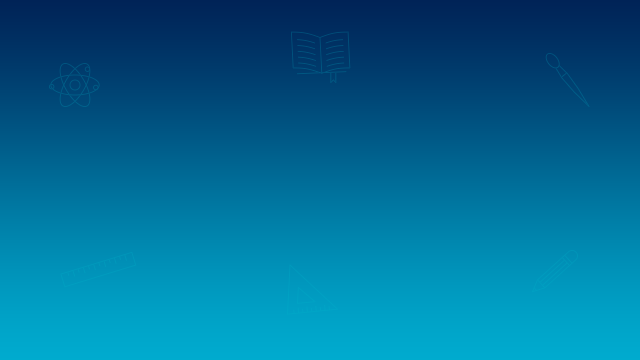
Reproduce this background procedurally as a Shadertoy shader.

```glsl
#define GRID_HEIGHT 432.0
#define TOP_COLOR vec3(0.0, 0.137, 0.34)
#define BOTTOM_COLOR vec3(0.0, 0.67, 0.81)
#define LINE_COLOR vec3(0.0, 0.72, 0.80)
#define LINE_ALPHA 0.24
#define LINE_HALF_WIDTH 0.5

const float PI = 3.14159265;

float segment(vec2 p, vec2 a, vec2 b) {
    vec2 ab = b - a;
    return length(p - a - ab * clamp(dot(p - a, ab) / dot(ab, ab), 0.0, 1.0));
}

float ring(vec2 p, float radius) {
    return abs(length(p) - radius);
}

float ellipse(vec2 p, vec2 radii) {
    float k = length(p / radii);
    return abs(k - 1.0) * k / max(length(p / (radii * radii)), 1e-4);
}

float triangle(vec2 p, vec2 a, vec2 b, vec2 c) {
    return min(segment(p, a, b), min(segment(p, b, c), segment(p, c, a)));
}

float box(vec2 p, vec2 halfSize) {
    vec2 q = abs(p) - halfSize;
    return abs(length(max(q, 0.0)) + min(max(q.x, q.y), 0.0));
}

// Coordinates along and across a direction
vec2 alignTo(vec2 p, vec2 direction) {
    vec2 d = normalize(direction);
    return vec2(dot(p, d), dot(p, vec2(-d.y, d.x)));
}

float atom(vec2 p) {
    float d = ring(p, 6.0);
    for (int i = 0; i < 3; i++) {
        float angle = float(i) * PI / 3.0;
        vec2 q = alignTo(p, vec2(cos(angle), sin(angle)));
        d = min(d, ellipse(q, vec2(29.0, 12.0)));
    }
    d = min(d, ring(p - vec2(-28.0, 2.0), 2.7));
    d = min(d, ring(p - vec2(25.0, 3.0), 2.7));
    return min(d, ring(p - vec2(15.0, -19.0), 2.7));
}

float book(vec2 p) {
    // Mirrored pages, bent upward away from the spine
    vec2 q = vec2(abs(p.x - 0.05 * p.y), p.y);
    float u = q.x / 34.0;
    q.y += 6.5 * u + 2.0 * sin(PI * min(u, 1.0));
    float d = box(q - vec2(17.0, 21.5), vec2(17.0, 21.5));
    for (int i = 0; i < 5; i++) {
        float row = 9.0 + 7.0 * float(i);
        d = min(d, segment(q, vec2(7.0, row), vec2(27.0, row)));
    }
    // Cover edge and bookmark
    d = min(d, segment(p, vec2(-27.0, 43.5), vec2(31.0, 41.0)));
    vec2 b = vec2(abs(p.x - 16.0), p.y);
    d = min(d, segment(b, vec2(3.0, 43.0), vec2(3.0, 54.0)));
    return min(d, segment(b, vec2(0.0, 51.0), vec2(3.0, 54.0)));
}

float brush(vec2 p) {
    vec2 q = alignTo(p, vec2(50.0, 63.0));
    q.y = abs(q.y);
    float d = ellipse(q - vec2(10.0, 0.0), vec2(10.0, 6.0));
    d = min(d, segment(q, vec2(19.0, 2.5), vec2(33.0, 4.2)));
    d = min(d, segment(q, vec2(33.0, 4.2), vec2(55.0, 3.2)));
    d = min(d, segment(q, vec2(55.0, 3.2), vec2(80.0, 0.0)));
    return min(d, segment(q, vec2(32.0, 0.0), vec2(32.0, 4.2)));
}

float ruler(vec2 p) {
    vec2 q = alignTo(p, vec2(85.0, -26.0));
    float d = box(q, vec2(44.5, 8.0));
    for (int i = 0; i < 12; i++) {
        float x = -36.0 + 6.5 * float(i);
        float tick = 4.0 + 3.0 * float(i % 2);
        d = min(d, segment(q, vec2(x, -8.0), vec2(x, tick - 8.0)));
    }
    return d;
}

float setSquare(vec2 p) {
    float d = triangle(p, vec2(3.0, -59.0), vec2(60.0, -6.0), vec2(0.0));
    d = min(d, triangle(p, vec2(13.0, -32.0), vec2(33.0, -15.0), vec2(12.0, -13.0)));
    for (int i = 0; i < 9; i++) {
        float x = 8.0 + 5.3 * float(i);
        vec2 foot = vec2(x, -0.1 * x);
        d = min(d, segment(p, foot, foot - vec2(0.5, 4.0 + 2.0 * float(i % 2))));
    }
    return d;
}

float pencil(vec2 p) {
    vec2 q = alignTo(p, vec2(52.0, -47.0));
    q.y = abs(q.y);
    float d = segment(q, vec2(0.0), vec2(14.0, 6.5));
    d = min(d, segment(q, vec2(14.0, 6.5), vec2(64.0, 6.5)));
    d = min(d, segment(q, vec2(14.0, 2.3), vec2(54.0, 2.3)));
    d = min(d, segment(q, vec2(4.5, 0.0), vec2(4.5, 2.0)));
    for (int i = 0; i < 3; i++) {
        float x = i == 0 ? 14.0 : 50.0 + 4.0 * float(i);
        d = min(d, segment(q, vec2(x, 0.0), vec2(x, 6.5)));
    }
    return min(d, q.x > 64.0 ? ring(q - vec2(64.0, 0.0), 6.5) : 1e3);
}

void mainImage(out vec4 fragColor, in vec2 fragCoord) {
    float pixel = GRID_HEIGHT / iResolution.y;
    vec2 p = vec2(fragCoord.x, iResolution.y - fragCoord.y) * pixel;

    // Vertical gradient, steepest below the centre
    float t = p.y / GRID_HEIGHT;
    t += t * (1.0 - t) * (0.84 * t - 0.27);
    vec3 color = mix(TOP_COLOR, BOTTOM_COLOR, t);

    // Faint outline icons
    float d = min(atom(p - vec2(90.0, 102.0)), book(p - vec2(384.0, 45.0)));
    d = min(d, min(brush(p - vec2(657.0, 65.0)), ruler(p - vec2(118.0, 323.5))));
    d = min(d, min(setSquare(p - vec2(345.0, 377.0)), pencil(p - vec2(639.0, 350.0))));
    float ink = clamp((LINE_HALF_WIDTH - d) / pixel + 0.5, 0.0, 1.0);
    fragColor = vec4(mix(color, LINE_COLOR, LINE_ALPHA * ink), 1.0);
}
```
